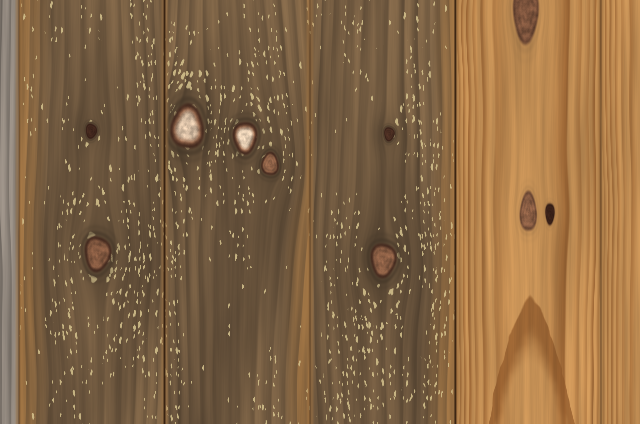
Reproduce this texture procedurally as a WebGL 2 fragment shader.

```glsl
#version 300 es
precision highp float;
// Vertical timber planks: three weathered brown boards, then fresh orange ones.
// Growth rings are contours of a coordinate that flows around the knots;
// layered sines vary tone and fibre, and jittered cells scatter pale flecks.
uniform vec2 u_resolution;
out vec4 fragColor;

const float PLANK_WIDTH = 0.343;
const float FIRST_SEAM = 0.045;
const float SEAM_WIDTH = 0.0022;
const float FIRST_FRESH = 3.0;      // index of the first unweathered plank
const vec2 FLECK_CELL = vec2(0.013, 0.027);
const vec2 ARCH_TIP = vec2(1.252, 0.305);
const vec3 WEATHERED = vec3(0.37, 0.295, 0.215);
const vec3 BROWN = vec3(0.53, 0.42, 0.295);
const vec3 TAN = vec3(0.65, 0.47, 0.27);
const vec3 FRESH = vec3(0.77, 0.565, 0.335);
const vec3 FRESH_RING = vec3(0.56, 0.35, 0.17);
const vec3 GREY = vec3(0.60, 0.56, 0.52);
const vec3 FLECK = vec3(0.84, 0.77, 0.56);
const vec3 KNOT_DARK = vec3(0.21, 0.12, 0.09);
const vec3 KNOT_BROWN = vec3(0.53, 0.36, 0.26);
const vec3 KNOT_PALE = vec3(0.86, 0.77, 0.67);
const vec3 SEAM = vec3(0.20, 0.12, 0.06);

// Each knot: centre x, centre y, radius, tone from dark to pale.
const int KNOT_COUNT = 10;
const vec4 KNOTS[KNOT_COUNT] = vec4[](
  vec4(0.215, 0.691, 0.014, 0.10), vec4(0.230, 0.402, 0.034, 0.42),
  vec4(0.442, 0.700, 0.043, 0.90), vec4(0.578, 0.676, 0.031, 1.00),
  vec4(0.637, 0.613, 0.022, 0.55), vec4(0.918, 0.684, 0.013, 0.15),
  vec4(0.904, 0.387, 0.033, 0.52), vec4(1.246, 0.500, 0.021, 0.48),
  vec4(1.297, 0.496, 0.011, 0.02), vec4(1.240, 0.970, 0.032, 0.38));

float hash(vec2 p) {
  p = fract(p * vec2(0.1031, 0.1137));
  p += dot(p, p.yx + 33.33);
  return fract((p.x + p.y) * p.x * 17.3);
}

// Layered sines, roughly -1 to 1.
float waves(vec2 q) {
  float sum = 0.0, amp = 0.5;
  for (int i = 0; i < 5; i++) {
    q = mat2(0.8, 0.6, -0.6, 0.8) * q * 1.7 + 1.3;
    sum += amp * sin(q.x + 1.7 * sin(q.y));
    amp *= 0.62;
  }
  return sum;
}

float plankIndex(float x) { return floor((x - FIRST_SEAM) / PLANK_WIDTH); }

// Scaled distance to a knot: 1 on its rim.
float knotDistance(vec2 d, float radius, float fresh) {
  vec2 q = d / (radius * mix(vec2(0.88, 1.18), vec2(0.9, 2.1), fresh));
  return length(q) + 0.07 * sin(3.0 * atan(q.y, q.x) + radius * 300.0);
}

// Pale dashes, denser where the given amount is high.
float flecks(vec2 p, float amount) {
  float cover = 0.0;
  for (int layer = 0; layer < 2; layer++) {
    vec2 g = p / FLECK_CELL * (1.0 + 0.4 * float(layer)) + 19.5 * float(layer);
    vec2 id = floor(g);
    vec2 jitter = vec2(hash(id + 3.1), hash(id + 8.7)) - 0.5;
    vec2 d = (fract(g) - 0.5 - 0.45 * jitter) / vec2(0.23, 0.36);
    d.x += 0.25 * sin(d.y * 3.0 + id.x);
    float size = 0.45 + 0.55 * hash(id + 5.9);
    float shape = 1.0 - smoothstep(size - 0.3, size + 0.15, length(d));
    cover = max(cover, shape * step(hash(id), amount));
  }
  return cover;
}

void main() {
  vec2 p = gl_FragCoord.xy / u_resolution.y;
  float pixel = 1.0 / u_resolution.y;
  float id = plankIndex(p.x);
  float fresh = step(FIRST_FRESH, id);

  // Bend the grain around the knots of this plank.
  float grainX = p.x, near = 0.0;
  for (int i = 0; i < KNOT_COUNT; i++) {
    vec4 k = KNOTS[i];
    if (plankIndex(k.x) != id) continue;
    vec2 d = p - k.xy;
    float reach = k.z * k.z * mix(2.6, 0.8, fresh);
    grainX -= d.x * reach / (d.x * d.x + 0.45 * d.y * d.y + reach);
    near = max(near, exp(-dot(d, d) / (k.z * k.z * 10.0)));
  }
  float u = 2.0 * (grainX - FIRST_SEAM) / PLANK_WIDTH - 2.0 * id - 1.0;
  u += 0.045 * waves(vec2(p.y * 1.6 + id * 7.0, id * 3.0 + u * 0.4));

  // Growth rings: tight at plank edges, wide in the middle.
  float a = abs(u + 0.12 * sin(id * 4.0));
  float phase = mix(5.0 * a * (0.65 + 0.5 * a), 6.0 * a * a * a, fresh) + 0.3;
  float s = fract(phase);
  float ring = smoothstep(0.25, 0.88, s) * (1.0 - smoothstep(0.88, 1.0, s));
  ring *= 0.45 + 0.55 * hash(vec2(floor(phase) + 4.0, id * 5.0 + sign(u) + 9.0));

  // Board colour with stains, fibre and a tan sapwood edge.
  float stain = waves(vec2(u * 1.3 + id * 5.0, p.y * 1.5 + id));
  float fibre = waves(vec2(grainX * 95.0, p.y * 3.0 + id));
  vec3 old = mix(BROWN, WEATHERED, clamp(0.42 + 0.5 * stain, 0.0, 1.0));
  float side = id < 0.5 ? -1.0 : 1.0;
  old = mix(old, TAN, 0.85 * smoothstep(0.55, 0.95, u * side + 0.1 * stain));
  old = mix(old, WEATHERED * 0.85, 0.65 * ring + 0.35 * near);
  vec3 young = mix(FRESH * (1.0 + 0.06 * stain), FRESH_RING, 0.8 * ring);
  vec3 color = mix(old, young, fresh);
  if (id < 0.0) color = GREY * (1.0 - 0.3 * ring);

  // Nested arches of flat-sawn grain on the first fresh plank.
  vec2 t = ARCH_TIP - p + 0.005 * vec2(waves(p.yx * 14.0), waves(p * 22.0));
  float arch = t.y - 24.0 * t.x * t.x - 0.55 * abs(t.x);
  float band = smoothstep(0.0, 0.012, arch) * (1.0 - smoothstep(0.06, 0.16, arch));
  color = mix(color, FRESH_RING, 0.8 * band * step(0.0, t.y) * fresh);
  color *= 1.0 + 0.07 * fibre;

  // Flecks follow the grain and gather in patches and near knots.
  float patches = waves(vec2(u * 2.6 + id * 4.0, p.y * 2.4 + id * 2.0));
  float amount = clamp(0.13 + 0.3 * patches + 0.16 * near, 0.025, 0.5);
  float worn = (1.0 - fresh) * step(0.0, id);
  color = mix(color, FLECK, 0.85 * worn * flecks(vec2(grainX, p.y), amount));

  // Knots: halo, dark rim, mottled core.
  for (int i = 0; i < KNOT_COUNT; i++) {
    vec4 k = KNOTS[i];
    if (plankIndex(k.x) != id) continue;
    float e = knotDistance(p - k.xy, k.z, fresh);
    float halo = (1.0 - smoothstep(1.0, 2.0, e)) * (0.6 + 0.25 * sin(e * 16.0));
    color = mix(color, WEATHERED * 0.7, halo * mix(0.85, 0.15, fresh));
    vec3 core = mix(KNOT_DARK, KNOT_BROWN, smoothstep(0.0, 0.5, k.w));
    core = mix(core, KNOT_PALE, smoothstep(0.5, 1.0, k.w) * (1.0 - smoothstep(0.5, 0.85, e)));
    core *= 1.0 + 0.16 * waves((p - k.xy) * 75.0) + 0.05 * sin(e * 18.0);
    core = mix(core, KNOT_DARK, mix(0.75, 0.25, fresh) * smoothstep(0.72, 0.98, e));
    color = mix(color, core, 1.0 - smoothstep(0.93, 1.08 + pixel / k.z, e));
  }

  // Seams, alternately open and tight.
  float seamId = round((p.x - FIRST_SEAM) / PLANK_WIDTH);
  float gap = abs(p.x - FIRST_SEAM - seamId * PLANK_WIDTH);
  float open = mix(0.4, 0.95, mod(seamId, 2.0));
  color = mix(color, TAN, 0.5 * (1.0 - smoothstep(0.004, 0.012, gap)));
  color = mix(color, SEAM, open * (1.0 - smoothstep(SEAM_WIDTH - pixel, SEAM_WIDTH + pixel, gap)));
  fragColor = vec4(color, 1.0);
}
```
